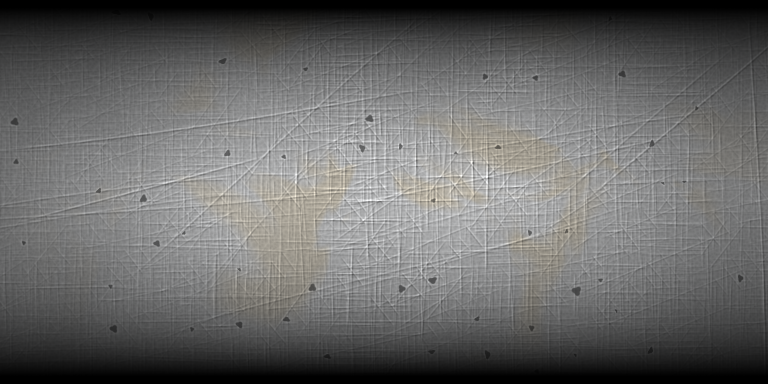
Reproduce this texture procedurally as a Shadertoy shader.

```glsl
const float PI = 3.14159;
const vec3 STEEL = vec3(0.995, 1.0, 1.005);
const vec3 STAIN = vec3(1.0, 0.965, 0.89);

float hash(vec2 p) {
    vec3 q = fract(vec3(p.xyx) * 0.1031);
    q += dot(q, q.yzx + 33.33);
    return fract((q.x + q.y) * q.z);
}

vec2 hash2(vec2 p) {
    return vec2(hash(p), hash(p + 71.7));
}

mat2 rotation(float angle) {
    float c = cos(angle), s = sin(angle);
    return mat2(c, -s, s, c);
}

// Bright lip beside a dark furrow, across signed distance d
float groove(float d, float width) {
    float lip = d / width;
    float furrow = lip + 1.7;
    return exp(-lip * lip) - 0.85 * exp(-furrow * furrow);
}

// One short scratch in each elongated cell
float scratchLayer(vec2 p, float angle, vec2 size, float width, float seed) {
    vec2 q = rotation(angle) * p / size + seed * 7.31;
    vec2 id = floor(q);
    vec2 f = fract(q) - 0.5;
    vec2 rnd = hash2(id + seed * 13.0);
    float tilt = (hash(id + seed + 5.0) - 0.5) * 0.35;
    float d = (f.y - (rnd.x - 0.5) * 0.4 - f.x * tilt) * size.y;
    float reach = mix(0.15, 0.48, rnd.y);
    float ends = 1.0 - smoothstep(reach * 0.6, reach, abs(f.x));
    return groove(d, width) * ends * mix(0.15, 1.0, hash(id + seed + 9.0));
}

// Long, slightly bowed scratch
float longScratch(vec2 p, vec2 center, float angle, float reach, float width) {
    vec2 q = rotation(angle) * (p - center);
    float bow = 0.012 * sin(q.x * 3.0 + center.x * 9.0);
    float ends = 1.0 - smoothstep(reach * 0.5, reach, abs(q.x));
    return groove(q.y - bow, width) * ends;
}

// Distance to the nearest scattered grain
float cellular(vec2 p) {
    vec2 id = floor(p);
    float nearest = 2.0;
    for (int y = -1; y <= 1; y++)
    for (int x = -1; x <= 1; x++) {
        vec2 cell = id + vec2(x, y);
        nearest = min(nearest, length(cell + hash2(cell) - p));
    }
    return nearest;
}

// Dark dents: x is the hollow, y the lit rim
vec2 pits(vec2 p, float cellSize, float chance, float pixel) {
    vec2 q = p / cellSize;
    vec2 id = floor(q);
    vec2 rnd = hash2(id + 31.0);
    vec2 d = (fract(q) - mix(vec2(0.2), vec2(0.8), rnd)) * cellSize;
    d = rotation(rnd.x * PI) * d * vec2(1.0, 1.0 + 0.8 * rnd.y);
    float radius = mix(0.004, 0.011, hash(id + 47.0));
    float edge = length(d) - radius * (1.0 + 0.2 * sin(3.0 * atan(d.y, d.x + 1e-5)));
    float present = step(hash(id + 59.0), chance);
    float hollow = 1.0 - smoothstep(-pixel, pixel, edge);
    float rim = exp(-pow((edge - 0.003) / 0.003, 2.0));
    return vec2(hollow, rim) * present;
}

// Soft blotches from warped sines, about -1 to 1
float blotches(vec2 p) {
    float sum = 0.0, amp = 0.5;
    for (int i = 0; i < 4; i++) {
        p = rotation(0.9) * p + 0.5 * sin(p.yx * 1.3 + 2.0);
        sum += amp * sin(p.x) * sin(p.y + 1.0);
        p *= 1.9;
        amp *= 0.6;
    }
    return sum;
}

// Falloff to black at top and bottom, gentler at the sides
float vignette(vec2 p, float aspect) {
    float edgeY = max(min(p.y, 1.0 - p.y) - 0.02, 0.0);
    float edgeX = min(p.x, aspect - p.x);
    return (1.0 - exp(-5.4 * edgeY)) * mix(0.63, 1.0, smoothstep(-0.1, 0.75, edgeX));
}

void mainImage(out vec4 fragColor, in vec2 fragCoord) {
    vec2 p = fragCoord / iResolution.y;
    float aspect = iResolution.x / iResolution.y;
    float pixel = 1.0 / iResolution.y;
    float fineWidth = max(0.0021, 0.6 * pixel);
    float blotch = blotches(p * 5.0);

    // Crosshatch of fine scratches, with some oblique ones
    float relief = 0.0;
    for (int i = 0; i < 26; i++) {
        float k = float(i);
        float jitter = hash(vec2(k, 3.0)) - 0.5;
        float angle = mod(k, 2.0) * PI * 0.5 + jitter * (i % 5 == 4 ? 2.2 : 0.09);
        vec2 size = vec2(mix(0.12, 0.6, hash(vec2(k, 8.0))), mix(0.03, 0.07, hash(vec2(k, 17.0))));
        relief += 0.09 * scratchLayer(p, angle, size, fineWidth, k + 1.0);
    }
    float wear = 1.0 - smoothstep(0.2, 1.1, length((p - vec2(aspect * 0.56, 0.5)) * vec2(0.9, 1.2)));
    relief *= mix(0.5, 1.15, wear) * (1.0 + 0.4 * blotch);

    // Sweeping gouges, mostly rising gently to the right
    for (int i = 0; i < 16; i++) {
        float k = float(i);
        vec2 rnd = hash2(vec2(k, 23.0));
        float angle = i % 4 == 3 ? 0.75 : (i % 5 == 2 ? 1.65 : 0.2);
        angle += (rnd.x - 0.5) * 0.22;
        vec2 center = vec2(aspect * fract(0.57 + k * 0.618), mix(0.22, 0.8, rnd.y));
        float reach = mix(0.25, 0.75, hash(vec2(k, 41.0)));
        float strength = mix(0.07, 0.2, hash(vec2(k, 53.0)));
        relief += strength * longScratch(p, center, angle, reach, fineWidth * 1.15);
    }

    // Grain, dents and light
    float grain = cellular(p * 110.0) - 0.5;
    vec2 pit = pits(p, 0.11, 0.26, pixel);
    float shade = 0.755 + 0.045 * blotch + 0.09 * grain + relief;
    shade = mix(shade + 0.06 * pit.y, 0.36, 0.8 * pit.x);
    shade *= vignette(p, aspect);

    float stain = smoothstep(0.12, 0.5, blotches(p * 7.0 + 4.0)) * wear;
    fragColor = vec4(clamp(shade * mix(STEEL, STAIN, stain), 0.0, 1.0), 1.0);
}
```
